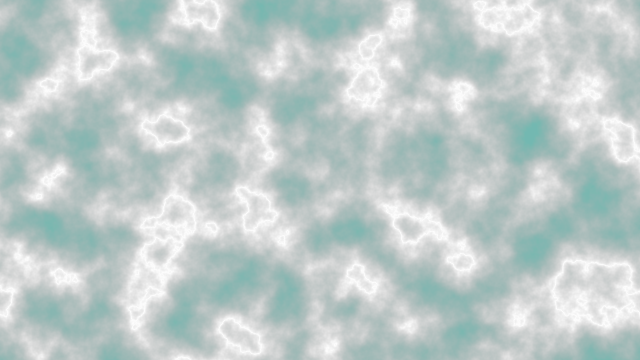
Give the GLSL for this texture, as a Shadertoy shader.

```glsl
// Pale misty marble: bright crinkled veins around soft grey and teal clouds.
// Fractal gradient noise is folded about one level, so that contour glows
// white and tone falls away from it on both sides, through grey, to teal.

// Random unit gradient for a lattice point, from an integer hash
vec2 latticeGradient(vec2 cell) {
    uvec2 k = uvec2(ivec2(cell) + 4096);
    uint h = k.x * 1597334677u ^ k.y * 3812015801u;
    h = (h ^ (h >> 15)) * 2246822519u;
    h = (h ^ (h >> 13)) * 3266489917u;
    h ^= h >> 16;
    float angle = 6.28318 * float(h & 65535u) / 65536.0;
    return vec2(cos(angle), sin(angle));
}

float gradientNoise(vec2 p) {
    vec2 cell = floor(p);
    vec2 f = p - cell;
    vec2 fade = f * f * f * (f * (f * 6.0 - 15.0) + 10.0);
    vec2 right = vec2(1, 0), up = vec2(0, 1);
    float a = dot(latticeGradient(cell), f);
    float b = dot(latticeGradient(cell + right), f - right);
    float c = dot(latticeGradient(cell + up), f - up);
    float d = dot(latticeGradient(cell + 1.0), f - 1.0);
    return mix(mix(a, b, fade.x), mix(c, d, fade.x), fade.y);
}

// Each octave is turned and shifted to hide the lattice
float cloudNoise(vec2 p) {
    mat2 turn = mat2(0.8, 0.6, -0.6, 0.8);
    float sum = 0.0, amplitude = 1.0;
    for (int octave = 0; octave < 6; octave++) {
        sum += amplitude * gradientNoise(p);
        p = 2.0 * turn * p + vec2(17.3, 9.7);
        amplitude *= 0.5;
    }
    return sum;
}

void mainImage(out vec4 fragColor, in vec2 fragCoord) {
    vec2 uv = fragCoord / iResolution.y;

    // Height in standard deviations, folded about the vein level
    float height = 3.9 * cloudNoise(5.0 * uv + vec2(3.2, 7.6));
    float fold = height - 1.4;
    float veinDistance = sqrt(fold * fold + 0.0005);

    // Sharp bright crest with a long, soft falloff
    float tone = max(1.0 - 0.2 * pow(veinDistance, 0.72), 0.45);

    // Teal appears only in the darker parts
    float shade = max(0.9 - tone, 0.0);
    vec3 tealTint = vec3(0.0, 1.35, 1.2) * shade * shade;
    fragColor = vec4(vec3(tone) + tealTint, 1.0);
}
```
